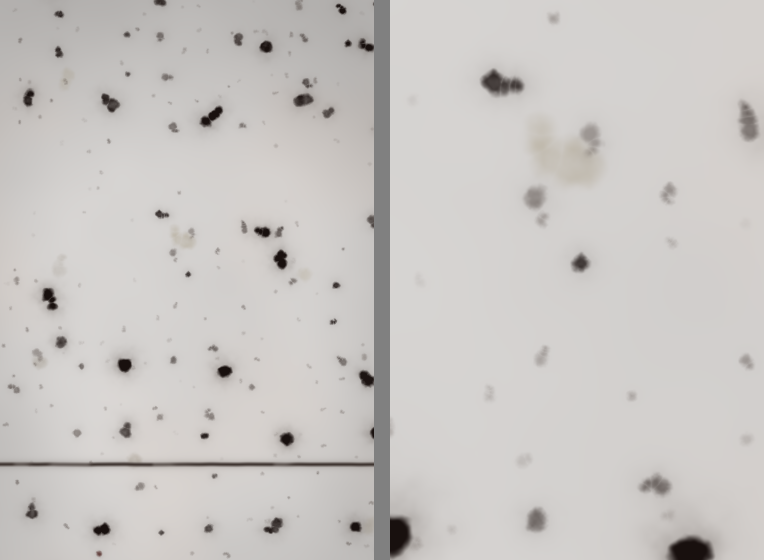
Left, the full canvas; right, a detail of the centre.
This texture is drawn by a Shadertoy shader. Its source:

```glsl
// Pale glazed slab strewn with dark grit, fine dust and faint ochre stains,
// crossed by one dark horizontal joint. Each grit layer is a jittered grid of
// lobed blobs, roughened with value noise and given soft rims and halos.

const vec3 SLAB       = vec3(0.834, 0.824, 0.816);
const vec3 INK        = vec3(0.095, 0.062, 0.055);
const vec3 UMBER      = vec3(0.310, 0.260, 0.235);
const vec3 RUST       = vec3(0.300, 0.060, 0.045);
const vec3 OCHRE      = vec3(0.660, 0.600, 0.440);
const vec3 HALO_TINT  = vec3(0.500, 0.470, 0.450);
const float EDGE_SHADE = 0.098;
const float TOP_SHADE  = 0.036;
const float CLOUDS     = 0.055;
const float ROUGHNESS  = 0.85;
const float JOINT_Y    = 0.1705;
const float JOINT_HALF = 0.0027;
const float JOINT_BLUR = 0.0032;

// One size class of scattered matter; lengths are in canvas heights.
struct Layer {
    float cell, chance, minRadius, maxRadius, blur, minOpacity, maxOpacity, halo, seed;
};
const Layer STAINS = Layer(0.210, 0.30, 0.0085, 0.0140, 0.0065, 0.12, 0.30, 0.08, 3.0);
const Layer DUST   = Layer(0.042, 0.36, 0.0014, 0.0032, 0.0027, 0.06, 0.50, 0.07, 17.0);
const Layer SPECKS = Layer(0.080, 0.38, 0.0032, 0.0066, 0.0030, 0.35, 1.10, 0.24, 31.0);
const Layer GRIT   = Layer(0.140, 0.56, 0.0068, 0.0115, 0.0034, 0.72, 1.30, 0.38, 47.0);

float hash(vec2 p) {
    vec3 q = fract(p.xyx * 0.1031);
    q += dot(q, q.yzx + 33.33);
    return fract((q.x + q.y) * q.z);
}

vec2 hash2(vec2 p) {
    return vec2(hash(p + 11.7), hash(p + 58.3));
}

float noise(vec2 p) {
    vec2 i = floor(p), f = fract(p);
    f = f * f * (3.0 - 2.0 * f);
    return mix(mix(hash(i), hash(i + vec2(1, 0)), f.x),
               mix(hash(i + vec2(0, 1)), hash(i + vec2(1, 1)), f.x), f.y);
}

float fbm(vec2 p) {
    return 0.62 * noise(p) + 0.27 * noise(p * 2.1 + 7.3) + 0.11 * noise(p * 4.3 + 19.1);
}

// Signed distance to a chain of one to four shrinking lobes with an uneven rim.
float lobedBlob(vec2 q, float radius, vec2 id) {
    float count = 1.0 + floor(pow(hash(id + 5.1), 1.3) * 4.0);
    float angle = 6.2832 * hash(id + 9.4);
    float bend = 2.4 * (hash(id + 2.6) - 0.5);
    float size = radius, d = 1.0;
    vec2 center = vec2(0);
    for (float i = 0.0; i < 4.0; i++) {
        if (i >= count) break;
        d = min(d, length(q - center) - size);
        center += vec2(cos(angle), sin(angle)) * size * 1.15;
        angle += bend;
        size *= 0.65 + 0.35 * hash(id + 3.7 * i);
    }
    return d + radius * ROUGHNESS * (fbm(q * 0.85 / radius + id * 7.0) - 0.5);
}

// Lays one size class of matter over the colour below it.
vec3 scatter(vec3 color, vec2 p, Layer layer, bool stain) {
    vec2 home = floor(p / layer.cell);
    for (int y = -1; y <= 1; y++)
    for (int x = -1; x <= 1; x++) {
        vec2 cell = home + vec2(x, y);
        vec2 id = cell + layer.seed + 100.0;
        float clump = 0.2 + 1.6 * noise(cell * layer.cell * 6.0 + layer.seed);
        if (hash(id) > layer.chance * clump) continue;

        vec2 center = (cell + 0.12 + 0.76 * hash2(id)) * layer.cell;
        float radius = mix(layer.minRadius, layer.maxRadius, hash(id + 21.3));
        float d = lobedBlob(p - center, radius, id);
        float opacity = mix(layer.minOpacity, layer.maxOpacity, hash(id + 40.9));

        // Thin pieces show a mottled body; thick ones are solid.
        float mottle = mix(0.6 + 0.7 * fbm((p - center) * 90.0 + id), 1.0, step(0.95, opacity));
        float body = (1.0 - smoothstep(-layer.blur, layer.blur, d)) * min(opacity * mottle, 1.0);
        float halo = layer.halo * opacity * exp(-max(d, 0.0) / (radius * 0.9 + 0.001));
        halo *= 0.5 + fbm(p * 75.0 + id);
        vec3 pigment = mix(UMBER, INK, smoothstep(0.25, 0.9, opacity));
        float rusty = step(0.95, hash(id + 63.2)) * step(0.6, opacity);
        pigment = mix(pigment, RUST, 0.7 * rusty);
        if (stain) pigment = mix(OCHRE, UMBER, 0.6 * hash(id + 71.5));
        color = mix(color, HALO_TINT, halo);
        color = mix(color, pigment, body);
    }
    return color;
}

// Uneven light: bright middle, dim rim and top, with broad soft clouds.
vec3 slab(vec2 uv, vec2 p) {
    float rim = length(uv - vec2(0.48, 0.43));
    float shade = EDGE_SHADE * smoothstep(0.30, 0.72, rim)
                + TOP_SHADE * smoothstep(0.62, 1.0, uv.y);
    float cloud = fbm(p * 5.0 + 4.0) - 0.5;
    vec3 warmth = vec3(0.010, 0.0, -0.006) * smoothstep(0.45, 0.75, fbm(p * 4.0 + 31.0));
    return SLAB - shade + CLOUDS * cloud + warmth;
}

// Dark joint with a wavering edge, worn gaps and a soft grey border.
vec3 joint(vec3 color, vec2 p) {
    float waver = 0.0010 * (noise(vec2(p.x * 45.0, 2.0)) - 0.5);
    float d = abs(p.y - JOINT_Y - waver) - JOINT_HALF;
    float wear = 0.92 - 0.30 * smoothstep(0.55, 0.85, noise(vec2(p.x * 28.0, 8.0)));
    color = mix(color, HALO_TINT, 0.45 * exp(-max(d, 0.0) / 0.004));
    float body = 1.0 - smoothstep(-JOINT_BLUR, JOINT_BLUR, d);
    return mix(color, mix(INK, UMBER, 0.5), wear * body);
}

void mainImage(out vec4 fragColor, in vec2 fragCoord) {
    vec2 uv = fragCoord / iResolution.xy;
    vec2 p = fragCoord / iResolution.y;
    vec3 color = joint(scatter(slab(uv, p), p, STAINS, true), p);
    color = scatter(color, p, DUST, false);
    color = scatter(color, p, SPECKS, false);
    color = scatter(color, p, GRIT, false);
    fragColor = vec4(clamp(color, 0.0, 1.0), 1.0);
}
```
